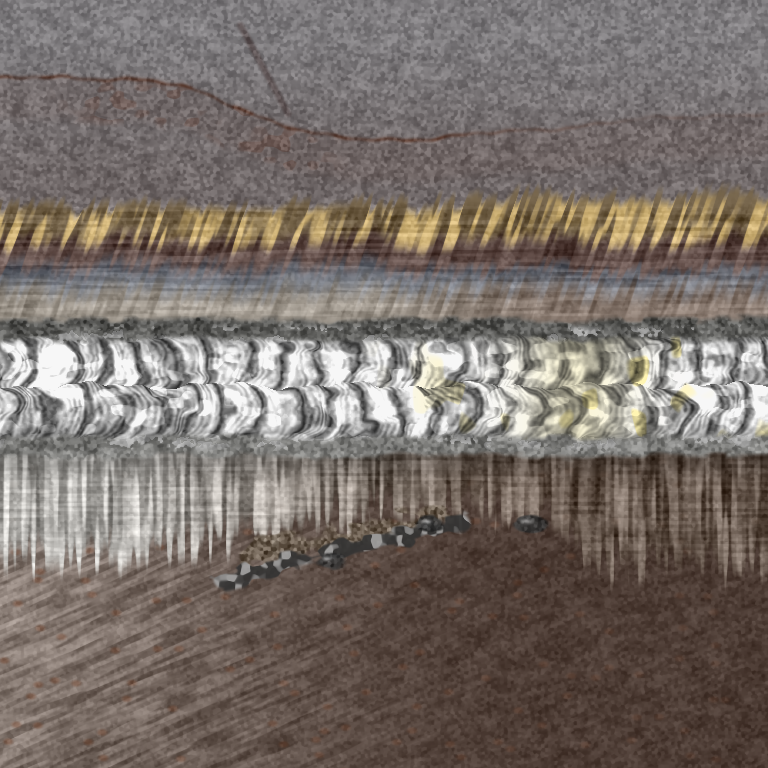
A Shadertoy shader for this texture:

```glsl
float rough, fine;

vec2 hash2(vec2 p) {
  vec3 q = fract(p.xyx * vec3(0.1031, 0.103, 0.0973));
  q += dot(q, q.yzx + 33.33);
  return fract((q.xx + q.yz) * q.zy);
}

// Cellular noise: nearest distance, blended value, nearest value
vec3 cells(vec2 p) {
  vec2 id = floor(p), f = fract(p);
  vec3 r = vec3(9, 0, 0);
  float weight = 0.0;
  for (int k = 0; k < 9; k++) {
    vec2 g = vec2(k % 3 - 1, k / 3 - 1), h = hash2(id + g + 80.0), d = g + 0.15 + 0.7 * h - f;
    float value = fract(h.x * 17.0 + h.y * 31.0), w = exp(-6.0 * dot(d, d));
    if (length(d) < r.x) r.xz = vec2(length(d), value);
    r.y += w * value;
    weight += w;
  }
  return vec3(r.x, r.y / weight, r.z);
}

// Blended cells, centred on zero
float grain(vec2 p) { return cells(p).y - 0.5; }

float waves(float x) { return 0.5 * sin(x) + 0.3 * sin(2.3 * x + 1.7) + 0.2 * sin(5.1 * x + 0.6); }

float rise(float a, float b, float x) { return smoothstep(a, b, x); }

float band(float y, float low, float high, float soft) {
  return rise(low - soft, low + soft, y) * (1.0 - rise(high - soft, high + soft, y));
}

float segment(vec2 p, vec2 a, vec2 b) {
  vec2 d = b - a;
  return length(p - a - d * clamp(dot(p - a, d) / dot(d, d), 0.0, 1.0));
}

// Rolled plate with a rust tide line and a scar
vec3 upperPlate(vec2 p) {
  vec3 c = mix(vec3(0.44, 0.41, 0.41), vec3(0.49, 0.48, 0.49), rise(0.75, 0.97, p.y));
  float depth = 0.898 - 0.08 * rise(0.16, 0.47, p.x) + 0.033 * rise(0.47, 1.0, p.x)
    + 0.004 * waves(p.x * 32.0) - p.y;
  float stain = band(depth, 0.0, 0.055, 0.01) * (0.3 + rise(0.0, 0.25, rough) * band(p.x, 0.1, 0.42, 0.05));
  float tide = (0.75 - 0.5 * rise(0.55, 0.8, p.x)) * exp(-pow(depth / 0.0028, 2.0));
  c = mix(c, vec3(0.38, 0.28, 0.25), 0.5 * stain);
  c = mix(c, vec3(0.34, 0.23, 0.19), tide * (1.0 + rough));
  float scar = segment(p, vec2(0.313, 0.967), vec2(0.375, 0.852));
  c = mix(c, vec3(0.33, 0.28, 0.28), 0.7 - 0.7 * rise(0.001, 0.007, scar));
  return c + 0.17 * fine + 0.07 * rough;
}

// Brown plate, scratched and lit from the left
vec3 lowerPlate(vec2 p) {
  vec3 c = mix(vec3(0.46, 0.41, 0.38), vec3(0.3, 0.235, 0.205), rise(-0.05, 0.75, p.x + 0.15 * p.y));
  c += 0.13 * exp(-5.0 * length((p - vec2(0, 0.23)) * vec2(1, 1.8)));
  float scratches = grain(vec2(p.x + 2.0 * p.y, p.y - 0.45 * p.x) * vec2(13, 190));
  c += scratches * mix(0.24, 0.04, rise(0.0, 0.65, p.x));
  vec3 speck = cells(p * vec2(32, 48));
  float rust = step(0.78, speck.z) * (1.0 - rise(0.08, 0.3, speck.x));
  return mix(c, vec3(0.46, 0.28, 0.19), rust * mix(0.5, 0.18, p.x)) + 0.1 * fine + 0.06 * rough;
}

// Two rows of crescents, bulging to the right
vec3 weldBead(vec2 p) {
  float y = p.y + 0.007 * waves(p.x * 38.0), row = step(0.498, y);
  float across = (y - mix(0.463, 0.528, row)) / 0.036;
  float arc = 0.029 * sqrt(max(1.0 - across * across, 0.0));
  float warp = 0.022 * grain(p * vec2(26, 35)) + 0.004 * waves(p.x * 47.0);
  float phase = (p.x - arc + warp) * 22.0 + row * 0.43;
  float patches = grain(vec2(phase * 3.0, p.y * 65.0 + row * 9.0));
  float tone = 0.37 + 0.18 * hash2(vec2(floor(phase), row)).x + 0.6 * patches;
  float light = 0.36 + band(fract(phase), 0.13, 0.83, 0.12) * tone;
  light -= 0.08 * sin(phase * 31.0 + 5.0 * rough) * (1.0 - patches);
  light += 0.22 * rise(0.02, 0.25, rough) + 0.18 * fine;
  light *= mix(0.75, 1.0, band(p.y, 0.445, 0.545, 0.018));
  float dull = 0.45 * exp(-pow((p.x - 0.75) / 0.075, 2.0));
  light = mix(light, 0.55 + 0.5 * rough, dull);
  float brass = rise(0.12, 0.28, grain(p * vec2(45, 30) + 7.0)) * rise(0.45, 0.7, p.x);
  return clamp(light, 0.16, 0.97) * mix(vec3(1), vec3(1.04, 0.99, 0.72), max(brass, dull));
}

void mainImage(out vec4 fragColor, in vec2 fragCoord) {
  vec2 p = fragCoord / iResolution.xy;
  fine = grain(p * 230.0);
  rough = grain(p * vec2(55, 85));
  float upStreak = grain(vec2(p.x - 0.35 * p.y, p.y) * vec2(150, 17));
  float downStreak = grain(p * vec2(170, 13)), scuff = grain(p * vec2(14, 240));
  float right = rise(0.45, 0.75, p.x);
  vec3 c = lowerPlate(p);

  // Heat tints: gold, violet, blue, ash
  if (p.y > 0.5) {
    float y = p.y + 0.026 * upStreak + 0.005 * waves(p.x * 25.0);
    vec3 gold = mix(vec3(0.47, 0.4, 0.29), vec3(0.78, 0.66, 0.4), rise(-0.15, 0.3, upStreak));
    c = mix(upperPlate(p), gold, 0.9 * band(y, 0.68, 0.731 + 0.014 * right, 0.009));
    c = mix(vec3(0.37, 0.29, 0.27), c, rise(0.673, 0.7, y));
    c = mix(vec3(0.41, 0.43, 0.47), c, rise(0.637, 0.667 - 0.01 * right, y));
    c = mix(mix(vec3(0.61, 0.58, 0.54), vec3(0.52, 0.46, 0.42), right), c, rise(0.605, 0.646, y));
    c += band(p.y, 0.585, 0.73, 0.012) * (0.22 * upStreak + 0.16 * scuff + 0.09 * fine);
  }

  // Brushed strip
  float reach = 0.275 + 0.065 * rise(0.08, 0.6, p.x) - 0.075 * rise(0.68, 0.8, p.x);
  vec3 brush = mix(vec3(0.69, 0.685, 0.67), vec3(0.42, 0.365, 0.32), rise(0.08, 0.72, p.x));
  brush += 0.52 * downStreak + 0.15 * scuff + 0.12 * fine;
  brush *= 1.0 - 0.22 * rise(0.365, 0.405, p.y);
  c = mix(c, brush, band(p.y + 0.065 * downStreak, reach, 0.5, 0.015) * (0.95 - 0.2 * right));

  // Flaky slag margins around the bead
  float edge = p.y + 0.008 * rough + 0.003 * waves(p.x * 18.0);
  vec3 flake = cells(p * vec2(23, 75) + 0.8 * vec2(rough, fine));
  float chip = rise(0.55, 0.65, flake.z) * (1.0 - rise(0.35, 0.5, flake.x));
  vec3 slag = vec3(0.48, 0.48, 0.47) - 0.12 * step(0.5, p.y);
  slag = mix(slag, vec3(0.66), 0.75 * chip * band(p.y, 0.415, 0.574, 0.006));
  c = mix(c, slag + 0.24 * fine + 0.18 * rough, band(edge, 0.406, 0.584, 0.005));
  c = mix(c, weldBead(p), band(edge, 0.432, 0.558, 0.005));

  // Spatter trail and dark drops
  float trail = segment(p, vec2(0.29, 0.246), vec2(0.6, 0.32)) + 0.018 * rough;
  float crust = segment(p, vec2(0.33, 0.276), vec2(0.57, 0.323)) + 0.025 * rough;
  c = mix(c, vec3(0.42, 0.37, 0.31) + 0.45 * fine, 0.8 - 0.8 * rise(0.009, 0.019, crust));
  float metal = 0.2 + 0.43 * rise(0.0, 0.3, grain(p * 95.0));
  c = mix(c, vec3(metal), 0.9 - 0.9 * rise(0.006, 0.012, trail));
  for (float i = 0.0; i < 3.0; i++) {
    vec2 q = (p - vec2(0.43 + 0.13 * i, 0.269 + 0.049 * min(i, 1.0))) * vec2(46, 92);
    float glint = exp(-12.0 * dot(q - vec2(-0.2, 0.3), q - vec2(-0.2, 0.3)));
    c = mix(c, vec3(0.19 + 0.42 * glint + 0.2 * fine), 0.88 - 0.88 * rise(0.75, 1.1, length(q) + 0.5 * rough));
  }
  fragColor = vec4(clamp(c, 0.0, 1.0), 1);
}
```
